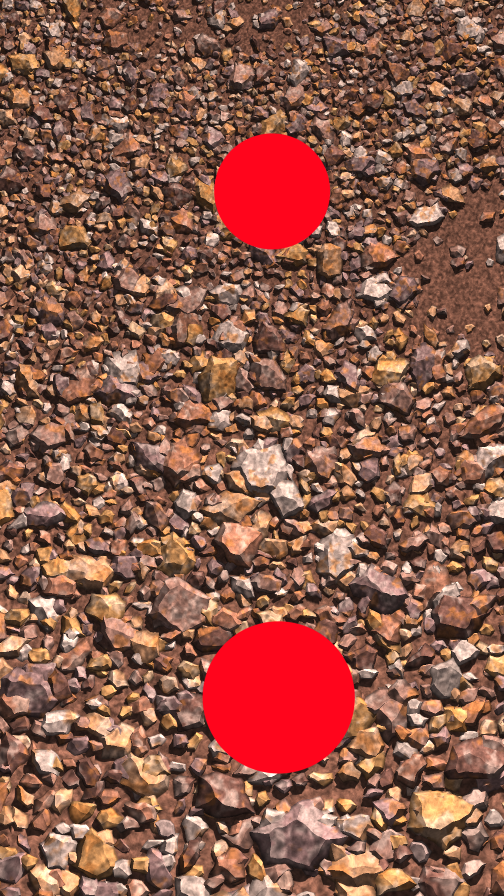
This texture is drawn by a Shadertoy shader. Its source:

```glsl
const float PERSPECTIVE = 0.65;      // growth of stone density up the canvas
const float LARGEST_CELL = 0.155;    // in canvas widths at the lower edge
const float LAYER_RATIO = 0.56;
const int LAYERS = 3;
const int FACETS = 6;
const int SHADOW_STEPS = 4;
const float SHADOW_REACH = 0.068;
const float LIFT = 0.022;
const vec3 SUN = vec3(0.29, 0.68, 0.67);
const float SUNLIGHT = 1.12;
const vec3 AMBIENT = vec3(0.31, 0.31, 0.33);
const vec3 SOIL = vec3(0.50, 0.33, 0.26);
const vec3 RUST = vec3(0.80, 0.47, 0.22);
const vec3 DUST = vec3(0.80, 0.69, 0.62);
const vec3 DISC_RED = vec3(1.0, 0.02, 0.11);
const vec3 UPPER_DISC = vec3(0.540, 1.398, 0.115);  // centre, radius
const vec3 LOWER_DISC = vec3(0.553, 0.394, 0.151);
const vec3 STONES[7] = vec3[7](
    vec3(0.64, 0.46, 0.39), vec3(0.80, 0.57, 0.41), vec3(0.48, 0.32, 0.27),
    vec3(0.80, 0.67, 0.60), vec3(0.66, 0.43, 0.33), vec3(0.78, 0.55, 0.34),
    vec3(0.60, 0.45, 0.42));

struct Surface { float height; vec2 slope; float seed; float rim; };

vec4 hash4(vec2 p) {
    vec4 q = fract(p.xyxy * vec4(0.1031, 0.1030, 0.0973, 0.1099));
    q += dot(q, q.wzxy + 33.33);
    return fract((q.xxyz + q.yzzw) * q.zywx);
}

float noise(vec2 p) {
    vec2 i = floor(p), f = fract(p);
    f = f * f * (3.0 - 2.0 * f);
    vec2 e = vec2(0.0, 1.0);
    return mix(mix(hash4(i).x, hash4(i + e.yx).x, f.x),
               mix(hash4(i + e.xy).x, hash4(i + e.yy).x, f.x), f.y);
}

float fbm(vec2 p) {
    return 0.5 * noise(p) + 0.3 * noise(p * 2.1 + 7.3) + 0.2 * noise(p * 4.3 + 3.1);
}

// Conformal ground map: shapes keep their proportions but shrink upward
vec2 toGround(vec2 uv) {
    float turn = PERSPECTIVE * (uv.x - 0.5);
    return exp(PERSPECTIVE * uv.y) * vec2(sin(turn), cos(turn)) / PERSPECTIVE;
}

vec2 toCanvas(vec2 g) {
    return vec2(atan(g.x, g.y), log(PERSPECTIVE * length(g))) / PERSPECTIVE + vec2(0.5, 0.0);
}

// Bare earth at the right and along the top
float bareSoil(vec2 uv) {
    float right = 1.0 - smoothstep(0.5, 1.2, length((uv - vec2(0.98, 1.25)) / vec2(0.19, 0.22)));
    float top = 1.0 - smoothstep(0.4, 1.2, length((uv - vec2(0.42, 1.74)) / vec2(0.30, 0.10)));
    return max(right, 0.7 * top);
}

// Highest faceted stone at a ground point
Surface surfaceAt(vec2 p) {
    Surface s = Surface(0.0, vec2(0.0), -1.0, 1.0);
    float size = LARGEST_CELL;
    for (int layer = 0; layer < LAYERS; layer++) {
        float chance = 0.5 + 0.25 * float(layer);
        for (int n = 0; n < 9; n++) {
            vec2 id = floor(p / size) + vec2(n % 3 - 1, n / 3 - 1);
            vec4 h = hash4(id + 37.0 * float(layer) + 5.5);
            vec2 centre = (id + 0.2 + 0.6 * h.xy) * size;
            float radius = size * mix(0.42, 0.66, h.z);
            vec2 d = (p - centre) / radius;
            if (dot(d, d) > 1.8 || h.w > chance) continue;
            if (h.w > chance * (1.0 - 0.85 * bareSoil(toCanvas(centre)))) continue;

            vec4 k = hash4(id + 91.7 + 13.0 * float(layer));
            float angle = (k.x - 0.5) * 2.6, aspect = mix(0.55, 0.95, k.y);
            mat2 turn = mat2(cos(angle), -sin(angle), sin(angle), cos(angle));
            d = turn * d;
            d.y /= aspect;
            vec2 slope = (k.zw - 0.5) * 0.7;
            float top = 0.5 + dot(slope, d);
            for (int f = 0; f < FACETS; f++) {
                vec4 r = hash4(id + vec2(f * 7, layer * 19) + 211.3);
                float a = (float(f) + 0.75 * r.x) * 6.2832 / float(FACETS);
                vec2 dir = vec2(cos(a), sin(a));
                float steep = mix(0.5, 2.8, r.z);
                float side = steep * (mix(0.68, 1.0, r.y) - dot(dir, d));
                if (side < top) { top = side; slope = -steep * dir; }
            }
            float height = radius * top + LIFT * fract(k.x * 7.0 + k.w);
            if (top > 0.0 && height > s.height) {
                slope.y /= aspect;
                s = Surface(height, slope * turn, k.z, top);
            }
        }
        size *= LAYER_RATIO;
    }
    return s;
}

vec3 stoneColour(Surface s, vec2 p) {
    float grain = fbm(p * 110.0), stain = fbm(p * 24.0 + s.seed * 50.0);
    if (s.seed < 0.0) return SOIL * (0.55 + 0.9 * grain);
    vec3 colour = STONES[int(s.seed * 6.99)] * (0.87 + 0.26 * fract(s.seed * 43.0));
    colour = mix(colour, RUST, 0.55 * smoothstep(0.56, 0.74, stain));
    colour = mix(colour, DUST, 0.5 * smoothstep(0.48, 0.28, stain));
    return colour * (0.68 + 0.64 * grain);
}

vec3 rubble(vec2 uv) {
    vec2 p = toGround(uv);
    vec2 rough = vec2(noise(p * 45.0), noise(p * 45.0 + 31.7)) - 0.5;
    p += 0.009 * rough;
    Surface s = surfaceAt(p);

    // Rough facet lighting and cast shadows
    vec2 bump = vec2(noise(p * 85.0 + 9.1), noise(p * 85.0 + 57.3)) - 0.5;
    vec3 normal = normalize(vec3(-s.slope + 0.65 * bump, 1.0));
    float sun = max(dot(normal, normalize(SUN)), 0.0);
    for (int i = 1; i <= SHADOW_STEPS; i++) {
        float t = SHADOW_REACH * pow(float(i) / float(SHADOW_STEPS), 1.4);
        float over = surfaceAt(p + SUN.xy * t).height - s.height - SUN.z * t;
        sun *= 1.0 - smoothstep(0.0, 0.004, over);
    }
    float crevice = mix(0.55, 1.0, smoothstep(0.0, 0.2, s.rim));
    float fade = mix(1.08, 0.86, smoothstep(0.0, 1.78, uv.y));
    return stoneColour(s, p) * (AMBIENT + SUNLIGHT * sun) * crevice * fade;
}

void mainImage(out vec4 fragColor, in vec2 fragCoord) {
    vec3 colour = vec3(0.0);
    for (int n = 0; n < 4; n++) {
        vec2 offset = vec2(n % 2, n / 2) * 0.5 - 0.25;
        colour += 0.25 * rubble((fragCoord + offset) / iResolution.x);
    }

    // Flat red discs
    vec2 uv = fragCoord / iResolution.x;
    float edge = min(length(uv - UPPER_DISC.xy) - UPPER_DISC.z,
                     length(uv - LOWER_DISC.xy) - LOWER_DISC.z);
    float soft = 0.75 / iResolution.x;
    colour = mix(colour, DISC_RED, smoothstep(soft, -soft, edge));
    fragColor = vec4(clamp(colour, 0.0, 1.0), 1.0);
}
```
